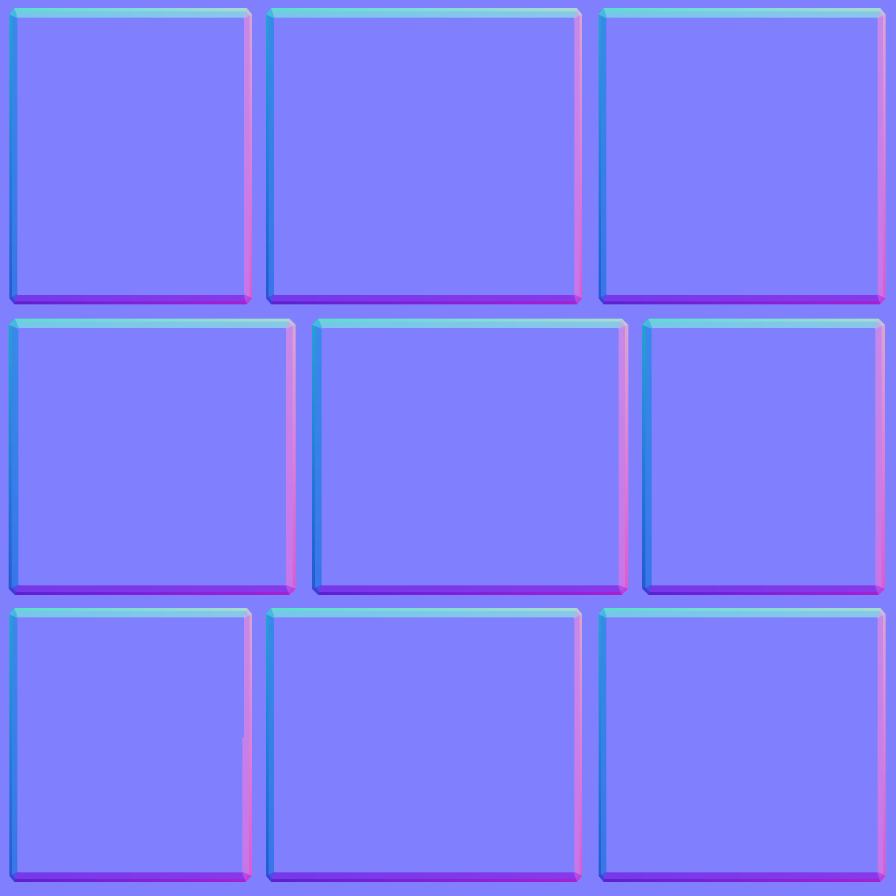
Reproduce this texture map procedurally as a WebGL 1 fragment shader.

```glsl
precision highp float;

uniform vec2 u_resolution;

#define BEVEL_WIDE 0.0107
#define BEVEL_NARROW 0.0088
#define RIM_SHARE 0.32
#define CORNER_CUT 0.65
#define SLOPE_RIM 0.73
#define SLOPE_INNER 0.56
#define LEAN_RIM 0.30
#define LEAN_INNER 0.08
#define WEAR_HEIGHT 0.177
#define MIRROR_AXIS 0.998
#define SAMPLES 3

// Picks one of three spans (start, end) by position
vec2 pickSpan(float x, vec2 a, vec2 b, vec2 c) {
  vec2 span = x < 0.5 * (a.y + b.x) ? a : b;
  return x < 0.5 * (b.y + c.x) ? span : c;
}

vec2 columnSpan(float x) {
  return pickSpan(x, vec2(0.0104, 0.2813), vec2(0.2969, 0.6497), vec2(0.6680, 0.9883));
}

vec2 rowSpan(float y) {
  return pickSpan(y, vec2(0.0156, 0.3216), vec2(0.3359, 0.6445), vec2(0.6602, 0.9909));
}

// Surface normal of the bevelled block layout
vec3 blockNormal(vec2 p) {
  vec2 rows = rowSpan(p.y);
  bool middleRow = rows.x > 0.33 && rows.x < 0.5;

  // The middle course is laid in mirrored order
  vec2 columns = columnSpan(p.x);
  if (middleRow) columns = MIRROR_AXIS - columnSpan(MIRROR_AXIS - p.x).yx;

  vec2 center = 0.5 * vec2(columns.x + columns.y, rows.x + rows.y);
  vec2 halfSize = 0.5 * vec2(columns.y - columns.x, rows.y - rows.x);
  vec2 local = p - center;
  vec2 side = vec2(local.x < 0.0 ? -1.0 : 1.0, local.y < 0.0 ? -1.0 : 1.0);

  // One worn side has a wider bevel along its lower part
  bool worn = rows.x < 0.1 && columns.x < 0.1 && side.x > 0.0 && p.y < WEAR_HEIGHT;
  vec2 bevel = vec2(middleRow || worn ? BEVEL_WIDE : BEVEL_NARROW, BEVEL_WIDE);

  // Depth into the block, in bevel widths, from sides and cut corners
  vec2 depth = (halfSize - abs(local)) / bevel;
  float cornerDepth = (depth.x + depth.y - CORNER_CUT) * 0.7071;
  float edge = min(cornerDepth, min(depth.x, depth.y));
  if (edge < 0.0 || edge > 1.0) return vec3(0.0, 0.0, 1.0);

  // Facet direction, with a lean that grows toward the corners
  vec2 facing = side * 0.7071;
  vec2 along = vec2(0.0);
  if (cornerDepth > min(depth.x, depth.y)) {
    bool vertical = depth.x < depth.y;
    facing = vertical ? vec2(side.x, 0.0) : vec2(0.0, side.y);
    along = local / halfSize * (vertical ? vec2(0.0, 1.0) : vec2(1.0, 0.0));
  }
  bool rim = edge < RIM_SHARE;
  vec2 tilt = facing * (rim ? SLOPE_RIM : SLOPE_INNER);
  tilt += along * (rim ? LEAN_RIM : LEAN_INNER);
  return vec3(tilt, sqrt(max(0.0, 1.0 - dot(tilt, tilt))));
}

void main() {
  // Average a small grid of samples to smooth the edges
  vec3 sum = vec3(0.0);
  for (int j = 0; j < SAMPLES; j++) {
    for (int i = 0; i < SAMPLES; i++) {
      vec2 offset = (vec2(float(i), float(j)) + 0.5) / float(SAMPLES) - 0.5;
      sum += blockNormal((gl_FragCoord.xy + offset) / u_resolution);
    }
  }
  vec3 normal = sum / float(SAMPLES * SAMPLES);
  gl_FragColor = vec4(normal * 0.5 + 0.5, 1.0);
}
```
